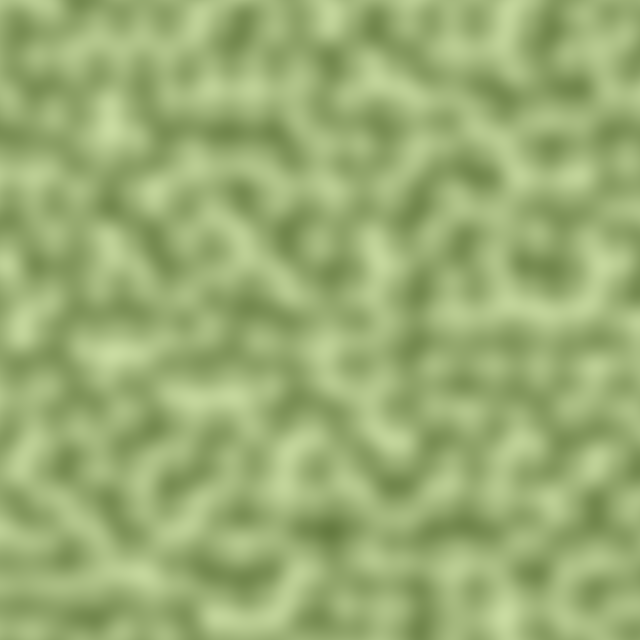
A Shadertoy shader for this texture:

```glsl
// Soft mossy green mottling made from one octave of gradient noise.
#define CELLS 14.5
#define NOISE_PEAK 0.7
#define DARK_MOSS vec3(0.383, 0.469, 0.239)
#define PALE_MOSS vec3(0.825, 0.896, 0.666)
#define SEED vec2(17.0, 43.0)

// Random unit gradient at a lattice point
vec2 latticeGradient(vec2 cell) {
    float random = fract(sin(dot(cell + SEED, vec2(127.1, 311.7))) * 43758.5453);
    float angle = 6.28318 * random;
    return vec2(cos(angle), sin(angle));
}

// Slope from one lattice corner, measured at the point
float cornerSlope(vec2 cell, vec2 local, vec2 corner) {
    return dot(latticeGradient(cell + corner), local - corner);
}

// Gradient noise with a quintic fade, within about +-NOISE_PEAK
float gradientNoise(vec2 point) {
    vec2 cell = floor(point);
    vec2 local = fract(point);
    vec2 fade = local * local * local * (local * (local * 6.0 - 15.0) + 10.0);
    float lower = mix(cornerSlope(cell, local, vec2(0.0, 0.0)),
                      cornerSlope(cell, local, vec2(1.0, 0.0)), fade.x);
    float upper = mix(cornerSlope(cell, local, vec2(0.0, 1.0)),
                      cornerSlope(cell, local, vec2(1.0, 1.0)), fade.x);
    return mix(lower, upper, fade.y);
}

void mainImage(out vec4 fragColor, in vec2 fragCoord) {
    vec2 canvas = fragCoord / iResolution.y;

    // Map the noise linearly from dark to pale
    float brightness = 0.5 + 0.5 * gradientNoise(canvas * CELLS) / NOISE_PEAK;
    vec3 color = mix(DARK_MOSS, PALE_MOSS, clamp(brightness, 0.0, 1.0));
    fragColor = vec4(color, 1.0);
}
```
